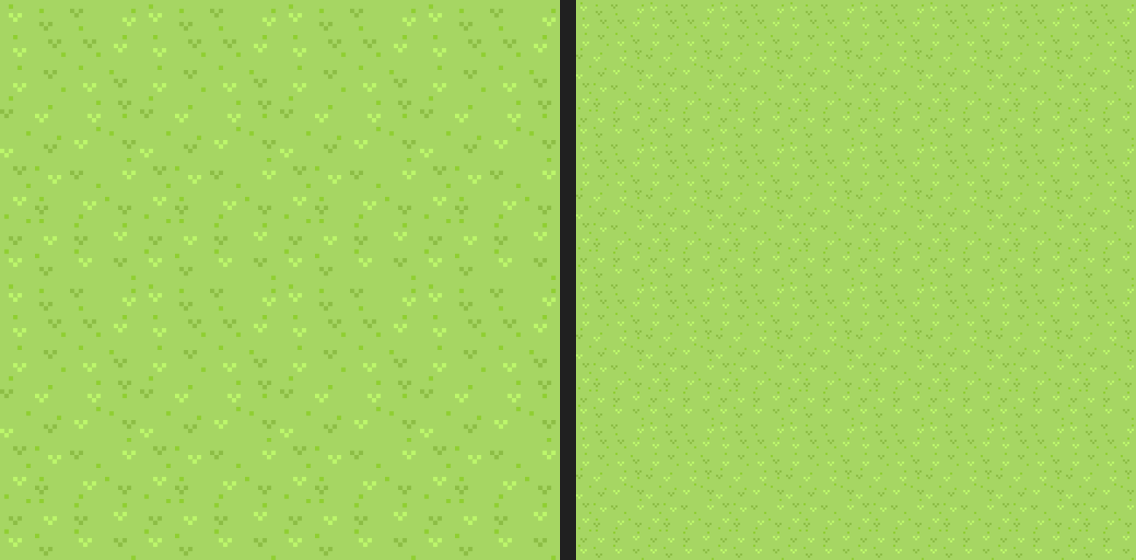
Left, the tile; right, the same tile 2 across and 2 down.
A Shadertoy shader for this texture:

```glsl
#define GRASS vec3(0.65, 0.84, 0.39)
#define LIGHT_TUFT vec3(0.74, 0.97, 0.42)
#define DARK_TUFT vec3(0.55, 0.74, 0.27)
#define DOT vec3(0.56, 0.81, 0.19)
#define REPEATS vec2(4.0, 2.0)
#define TILE_SIZE vec2(32.0, 64.0)
#define PLOTS vec2(4.0, 9.0)
#define SEED 7u

// Integer hash of a plot and a channel, from 0 to 1
float hash(vec2 plot, uint channel) {
    uint h = uint(plot.x) * 1973u + uint(plot.y) * 9277u + channel * 26699u + SEED * 3181u;
    h = (h ^ (h >> 16)) * 0x7feb352du;
    h = (h ^ (h >> 15)) * 0x846ca68bu;
    h ^= h >> 16;
    return float(h & 0xffffu) / 65536.0;
}

// Coverage of one unit square whose lower left corner is given
float block(vec2 p, vec2 corner, float pixel) {
    vec2 d = abs(p - corner - 0.5);
    vec2 cover = clamp((0.5 - d) / pixel + 0.5, 0.0, 1.0);
    return cover.x * cover.y;
}

// Three blocks in a small V
float tuft(vec2 p, vec2 corner, float pixel) {
    return max(block(p, corner + vec2(1.0, 0.0), pixel),
           max(block(p, corner + vec2(0.0, 1.0), pixel),
               block(p, corner + vec2(2.0, 1.0), pixel)));
}

void mainImage(out vec4 fragColor, in vec2 fragCoord) {
    vec2 blocks = REPEATS * TILE_SIZE;
    vec2 p = mod(fragCoord / iResolution.xy * blocks, TILE_SIZE);
    float pixel = blocks.y / iResolution.y;

    // Each plot holds one tuft and one dot, snapped to whole blocks
    vec2 plotSize = TILE_SIZE / PLOTS;
    vec2 plot = floor((floor(p) + 0.5) / plotSize);
    vec2 local = p - ceil(plot * plotSize - 0.5);

    vec2 tuftPos = floor(vec2(hash(plot, 0u), hash(plot, 1u)) * vec2(5.0, 4.0));

    // The dot keeps clear of the rows that the tuft fills
    float dotRow = mod(tuftPos.y + 3.0 + floor(hash(plot, 2u) * 3.0), 7.0);
    vec2 dotPos = vec2(floor(hash(plot, 3u) * 7.0), dotRow);

    // Neighbouring plots share one light and one dark tuft
    vec2 pair = vec2(floor(plot.x / 2.0), plot.y);
    float isLight = mod(plot.x + step(0.5, hash(pair, 4u)), 2.0);

    vec3 color = mix(GRASS, DOT, block(local, dotPos, pixel));
    color = mix(color, mix(DARK_TUFT, LIGHT_TUFT, isLight), tuft(local, tuftPos, pixel));
    fragColor = vec4(color, 1.0);
}
```
